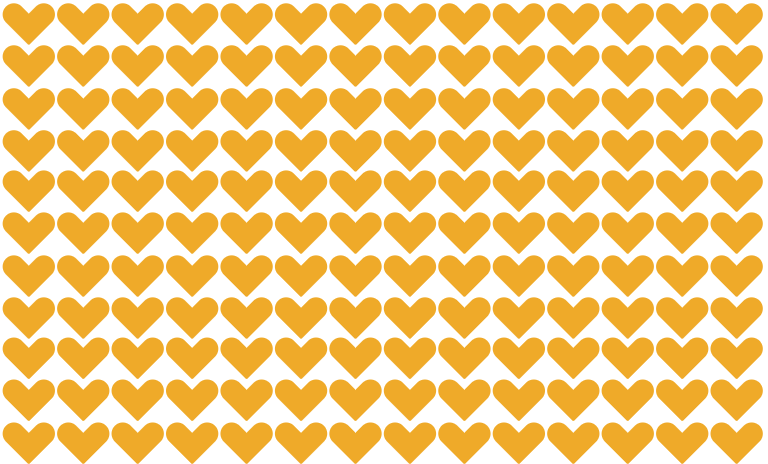
Reproduce this pattern procedurally as a WebGL 2 fragment shader.

```glsl
#version 300 es
precision highp float;
// Flat amber hearts on white, in a grid of 14 columns by 11 rows.
// Each heart is a mirrored 45 degree bar with one round end; the row
// spacing varies slightly in a cycle of four. Lengths: canvas widths.

#define COLUMNS 14.0
#define ROWS 11.0
#define PITCH vec2(0.0709, 0.0544)
#define FIRST_CENTRE vec2(0.0375, 0.03835)
#define LOBE_RADIUS 0.01458
#define ARM_LENGTH 0.02753
#define TIP_RADIUS 0.0020
#define PAIR_SHIFT 0.0018
#define ODD_SHIFT 0.00026
#define AMBER vec3(0.938, 0.668, 0.161)
#define WHITE vec3(1.0)

uniform vec2 u_resolution;
out vec4 fragColor;

// Signed distance to a heart whose two arms cross at the origin, y up
float heartDistance(vec2 p) {
    p.x = abs(p.x);
    float along = (p.x + p.y) * 0.70710678;
    float across = (p.y - p.x) * 0.70710678;
    if (along > ARM_LENGTH) {
        return length(vec2(along - ARM_LENGTH, across)) - LOBE_RADIUS;
    }
    vec2 q = vec2(-along, abs(across)) - (LOBE_RADIUS - TIP_RADIUS);
    return length(max(q, 0.0)) + min(max(q.x, q.y), 0.0) - TIP_RADIUS;
}

// Centre height of a row, measured down from the top edge
float rowCentre(float row) {
    float phase = mod(row, 4.0);
    float shift = PAIR_SHIFT * step(1.5, phase) + ODD_SHIFT * mod(phase, 2.0);
    return FIRST_CENTRE.y + row * PITCH.y + shift;
}

void main() {
    vec2 p = vec2(gl_FragCoord.x, u_resolution.y - gl_FragCoord.y) / u_resolution.x;

    // Nearest column, and the nearest row with its two neighbours
    vec2 cell = floor((p - FIRST_CENTRE) / PITCH + 0.5);
    float column = clamp(cell.x, 0.0, COLUMNS - 1.0);
    float x = p.x - FIRST_CENTRE.x - column * PITCH.x;
    float d = 1.0;
    for (float k = -1.0; k <= 1.0; k++) {
        float row = clamp(cell.y + k, 0.0, ROWS - 1.0);
        d = min(d, heartDistance(vec2(x, rowCentre(row) - p.y)));
    }

    // Blend over one pixel at the edge
    float coverage = clamp(0.5 - d * u_resolution.x, 0.0, 1.0);
    fragColor = vec4(mix(WHITE, AMBER, coverage), 1.0);
}
```
